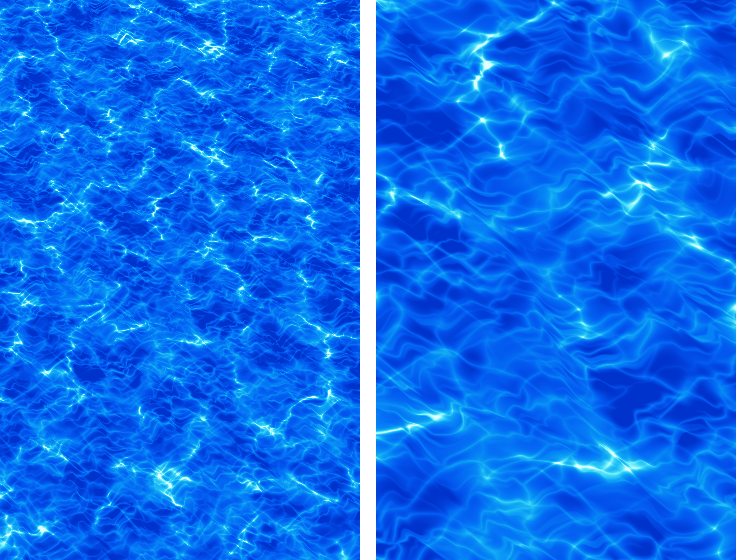
Left, the full canvas; right, a detail of the centre.
Give the GLSL for this texture, as a Shadertoy shader.

```glsl
const vec3 WATER[8] = vec3[8](
    vec3(0.00, 0.20, 0.80), vec3(0.01, 0.33, 0.93),
    vec3(0.02, 0.45, 0.96), vec3(0.03, 0.56, 0.96),
    vec3(0.08, 0.68, 0.96), vec3(0.21, 0.82, 0.97),
    vec3(0.51, 0.95, 0.98), vec3(0.88, 1.00, 0.98));

vec2 hash2(vec2 p) {
    vec2 q = vec2(dot(p, vec2(127.1, 311.7)), dot(p, vec2(269.5, 183.3)));
    return fract(sin(q) * 43758.5);
}

// Cellular noise: gap between the two nearest seeds, zero on cell borders
float cellGap(vec2 p) {
    vec2 cell = floor(p), local = fract(p);
    float nearest = 9.0, second = 9.0;
    for (int y = -1; y <= 1; y++)
    for (int x = -1; x <= 1; x++) {
        vec2 offset = vec2(x, y);
        float dist = length(offset + hash2(cell + offset) - local);
        second = min(second, max(nearest, dist));
        nearest = min(nearest, dist);
    }
    return second - nearest;
}

// Bright web along the cell borders
float web(vec2 p, float sharpness) {
    return exp(-sharpness * cellGap(p));
}

// Layered sines in turning directions, about 0 to 1
float swell(vec2 p, float seed) {
    float sum = 0.0;
    for (int i = 0; i < 6; i++) {
        float turn = float(i) * 2.4 + seed;
        vec2 dir = vec2(cos(turn), sin(turn));
        sum += sin(dot(p, dir) * (1.0 + 0.23 * float(i)) + seed * 5.3 + turn);
    }
    return clamp(0.5 + 0.15 * sum, 0.0, 1.0);
}

// Refraction: each octave bends the plane already bent by the last
vec2 refractPlane(vec2 p, float freq, float amount, float seed) {
    for (int i = 0; i < 5; i++) {
        float phase = seed + float(i) * 1.9;
        p += amount * sin(freq * (p.yx + 0.45 * p) + vec2(phase, phase * 1.7));
        freq *= 1.75;
        amount *= 0.58;
    }
    return p;
}

vec3 waterColor(float tone) {
    float level = clamp(tone * 6.0, 0.0, 6.999);
    int i = int(level);
    return mix(WATER[i], WATER[i + 1], fract(level));
}

void mainImage(out vec4 fragColor, in vec2 fragCoord) {
    vec2 uv = fragCoord / iResolution.x;
    float depth = fragCoord.y / iResolution.y;

    // Perspective: ripples shrink and flatten toward the top
    vec2 plane = vec2((uv.x - 0.5) * (1.0 + 0.5 * depth),
                      uv.y * (1.0 + 0.45 * depth));

    vec2 broad = refractPlane(plane, 11.0, 0.030, 1.3);
    broad.x += 0.010 * sin(plane.y * 75.0 + 9.0 * plane.x)
             + 0.005 * sin(plane.y * 163.0 - 17.0 * plane.x);
    vec2 medium = refractPlane(plane, 17.0, 0.022, 4.1);
    vec2 fine = refractPlane(plane, 31.0, 0.013, 7.7);

    // Patches of calm and lively water
    float shade = swell(broad * vec2(13.0, 22.0), 0.7);
    float lively = swell(medium * vec2(17.0, 25.0), 2.9);
    float choppy = swell(fine * vec2(21.0, 33.0), 5.2);
    float facets = swell(fine * vec2(45.0, 95.0), 3.6);

    // Caustic webs at three sizes
    vec2 bigCells = broad * vec2(4.2, 4.0) + 3.0;
    float glow = web(bigCells, 5.0);
    float core = pow(glow, 5.0) * smoothstep(0.2, 0.75, lively);
    float middleWeb = web(medium * vec2(8.0, 17.0) + 11.0, 8.0);
    float fineWeb = web(fine * vec2(17.0, 36.0) + 23.0, 6.0);

    // Flat sky glints, strongest far away
    float streaks = swell(fine * vec2(48.0, 230.0), 1.1);
    float glints = smoothstep(0.6, 1.0, streaks) * choppy * (0.15 + 0.5 * depth);

    float tone = 0.20 * shade + 0.13 * (facets - 0.5) + 0.17 * glow;
    tone += 0.27 * middleWeb * (0.25 + lively);
    tone += 0.24 * fineWeb * (0.25 + choppy);
    tone += 0.45 * core * (0.6 + 0.8 * fineWeb) + 0.45 * glints;
    tone = max((tone - 0.10) * 1.35, 0.0);

    fragColor = vec4(waterColor(tone), 1.0);
}
```
